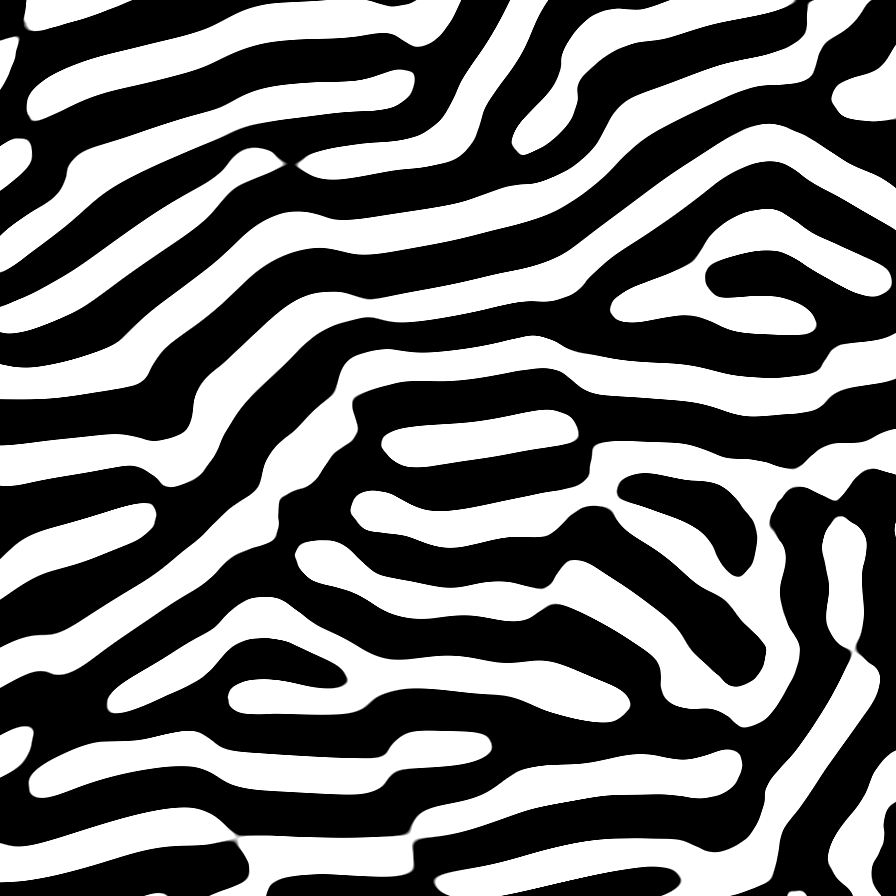
This pattern is drawn by a WebGL 1 fragment shader. Its source:

```glsl
precision highp float;
// Reaction-diffusion labyrinth: white rounded worms and spots on black.

uniform vec2 u_resolution;

#define WAVELENGTH 0.091   // stripe spacing, in canvas heights
#define DOMAIN 2.3         // size of a stripe domain, in wavelengths
#define LEAN 0.45          // mean stripe direction, radians
#define SPREAD 2.7         // range of stripe directions, radians
#define SPOT_BIAS 0.2      // higher breaks more stripes into spots
#define GAIN 3.0           // saturation of the reaction step
#define THRESHOLD 0.12     // higher makes the white parts thinner
#define BEND 0.18          // waviness of the stripes, in wavelengths
#define SEED 17.0

const float TAU = 6.2831853;
const int CELLS = 16;            // 4 by 4 block of domains
const int TAPS = 56;
const float KERNEL_SIGMA = 0.225; // tuned to respond most to one wavelength
const float KERNEL_END = 6.0;     // cut-off of r^2 / (2 sigma^2)
const float GOLDEN_ANGLE = 2.39996;
const vec3 BLACK = vec3(0.0);
const vec3 WHITE = vec3(1.0);

vec4 domains[CELLS];             // xy: centre, zw: wave vector

float hash(vec2 p) {
  return fract(sin(dot(p + SEED, vec2(127.1, 311.7))) * 43758.5453);
}

// Collect the jittered wave packets around p.
void gatherDomains(vec2 p) {
  vec2 corner = floor(p / DOMAIN - 0.5) - 1.0;
  for (int i = 0; i < CELLS; i++) {
    float n = float(i);
    vec2 cell = corner + vec2(mod(n, 4.0), floor(n / 4.0));
    vec2 jitter = vec2(hash(cell), hash(cell + 41.3));
    float angle = LEAN + SPREAD * (hash(cell + 83.7) - 0.5);
    vec2 centre = (cell + mix(vec2(0.15), vec2(0.85), jitter)) * DOMAIN;
    domains[i] = vec4(centre, TAU * vec2(-sin(angle), cos(angle)));
  }
}

// Blend of wave packets, scaled to an even amplitude.
float waves(vec2 p) {
  float sum = 0.0;
  float power = 0.0001;
  float reach = 1.15 * DOMAIN;
  for (int i = 0; i < CELLS; i++) {
    vec2 d = p - domains[i].xy;
    float w = max(0.0, 1.0 - dot(d, d) / (reach * reach));
    w = w * w * w;
    sum += w * cos(dot(d, domains[i].zw));
    power += w * w;
  }
  return sum / sqrt(power);
}

// Saturating reaction that favours black.
float react(float u) {
  float x = GAIN * (u - SPOT_BIAS);
  return x / sqrt(1.0 + x * x);
}

// Activator minus inhibitor: a Mexican hat sampled on a sunflower disc.
float diffuse(vec2 p) {
  float sum = 0.0;
  for (int i = 0; i < TAPS; i++) {
    float n = float(i);
    float q = KERNEL_END * (n + 0.5) / float(TAPS);
    float angle = n * GOLDEN_ANGLE;
    vec2 offset = KERNEL_SIGMA * sqrt(2.0 * q) * vec2(cos(angle), sin(angle));
    sum += (1.0 - q) * exp(-q) * react(waves(p + offset));
  }
  return sum * KERNEL_END * exp(1.0) / float(TAPS);
}

void main() {
  float size = min(u_resolution.x, u_resolution.y);
  vec2 p = gl_FragCoord.xy / size / WAVELENGTH;
  p += BEND * sin(p.yx * 0.9 + vec2(1.0, 2.6));

  gatherDomains(p);
  float level = diffuse(p) - THRESHOLD;

  // Turn the level into an approximate distance for a one pixel edge.
  float edge = level * WAVELENGTH / TAU * size;
  float cover = clamp(0.5 + 1.2 * edge, 0.0, 1.0);
  gl_FragColor = vec4(mix(BLACK, WHITE, cover), 1.0);
}
```
